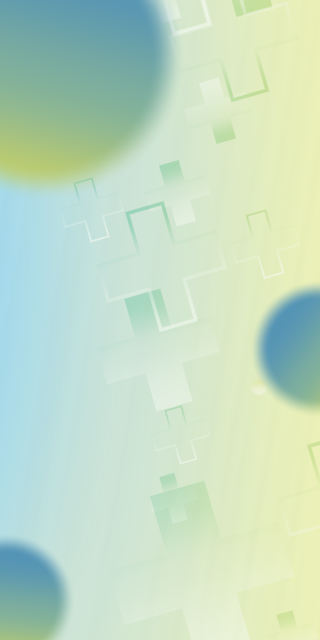
A Shadertoy shader for this background:

```glsl
// Soft blue-to-yellow backdrop with tilted plus signs and blurred discs.
// Pluses are box unions, shaded from green to white along their own axis.
// The canvas is 1 unit wide and 2 units high.

// Each plus: centre, half length, tint strength (negative = upside down)
const vec4 SOLID[8] = vec4[8](
    vec4(0.495, 0.906, 0.183, 0.46), vec4(0.555, 1.396, 0.099, 0.52),
    vec4(0.680, 1.654, 0.099, -0.46), vec4(0.542, 0.443, 0.076, 0.42),
    vec4(0.630, 0.208, 0.276, 0.30), vec4(0.911, 0.008, 0.081, 0.38),
    vec4(0.745, 2.138, 0.182, -0.46), vec4(0.508, 2.031, 0.099, 0.40));
const vec4 OUTLINE[7] = vec4[7](
    vec4(0.505, 1.167, 0.195, 0.58), vec4(0.286, 1.344, 0.097, 0.55),
    vec4(0.828, 1.237, 0.104, 0.42), vec4(0.565, 0.641, 0.088, 0.45),
    vec4(1.075, 0.437, 0.198, 0.42), vec4(0.729, 1.883, 0.193, -0.50),
    vec4(0.547, 2.091, 0.193, 0.45));

float hash(float n) {
    return fract(sin(n * 127.1) * 43758.5453);
}

float noise(float x) {
    float f = fract(x);
    return mix(hash(floor(x)), hash(floor(x) + 1.0), f * f * (3.0 - 2.0 * f));
}

vec3 backdrop(vec2 p) {
    float t = p.x + 0.2 * (1.0 - p.x) * pow(abs(p.y - 1.2), 2.0);
    vec3 col = mix(vec3(0.63, 0.85, 0.93), vec3(0.80, 0.89, 0.84), smoothstep(-0.1, 0.45, t));
    col = mix(col, vec3(0.92, 0.94, 0.71), smoothstep(0.35, 1.08, t));
    // Faint slanted streaks
    return col + 0.012 * (noise(42.0 * (p.x - 0.17 * p.y) + 30.0) - 0.5);
}

float plusDistance(vec2 q, float len) {
    q = abs(q);
    float w = 0.32 * len;
    return min(max(q.x - len, q.y - w), max(q.x - w, q.y - len));
}

vec3 drawPlus(vec3 col, vec2 p, vec4 plus, bool hollow) {
    float px = 2.0 / iResolution.y, len = plus.z;
    vec2 q = mat2(0.961, -0.276, 0.276, 0.961) * (p - plus.xy);
    float d = plusDistance(q, len);
    float mask = 1.0 - smoothstep(-0.7 * px, 0.7 * px, d);
    if (hollow) mask *= smoothstep(-0.7 * px, 0.7 * px, d + 0.057 * len);

    // Green end, clear middle, white end
    float v = q.y / len * sign(plus.w);
    vec3 green = mix(vec3(0.44, 0.78, 0.68), vec3(0.66, 0.82, 0.44), smoothstep(0.3, 0.9, p.x));
    col = mix(col, green, mask * abs(plus.w) * smoothstep(0.12, 0.9, v));
    float whiten = 1.0 - smoothstep(-1.0, 0.35, v);
    return mix(col, vec3(0.96, 0.98, 0.95), mask * whiten * (hollow ? 0.58 : 0.46));
}

vec3 drawDisc(vec3 col, vec2 p, vec2 centre, float radius, float blur, vec2 toBlue) {
    vec2 q = p - centre;
    float s = 0.5 + 0.5 * dot(q, normalize(toBlue)) / radius;
    vec3 fill = mix(vec3(0.76, 0.81, 0.42), vec3(0.52, 0.70, 0.60), smoothstep(-0.05, 0.42, s));
    fill = mix(fill, vec3(0.33, 0.58, 0.71), smoothstep(0.3, 0.92, s));
    return mix(col, fill, 1.0 - smoothstep(radius - blur, radius + blur, length(q)));
}

void mainImage(out vec4 fragColor, in vec2 fragCoord) {
    vec2 p = 2.0 * fragCoord / iResolution.y;
    vec3 col = backdrop(p);

    // Pluses
    for (int i = 0; i < 8; i++) col = drawPlus(col, p, SOLID[i], false);
    for (int i = 0; i < 7; i++) col = drawPlus(col, p, OUTLINE[i], true);

    // Small pale bead
    float bead = 1.0 - smoothstep(0.018, 0.03, length(p - vec2(0.81, 0.79)));
    col = mix(col, mix(vec3(0.95, 0.96, 0.88), vec3(0.88, 0.91, 0.66),
                       smoothstep(0.775, 0.81, p.y)), 0.65 * bead);

    // Blurred discs
    col = drawDisc(col, p, vec2(0.135, 1.818), 0.39, 0.055, vec2(0.25, 1.0));
    col = drawDisc(col, p, vec2(0.997, 0.909), 0.185, 0.032, vec2(-0.8, 0.6));
    col = drawDisc(col, p, vec2(0.021, 0.120), 0.183, 0.032, vec2(0.1, 1.0));

    fragColor = vec4(col, 1.0);
}
```
